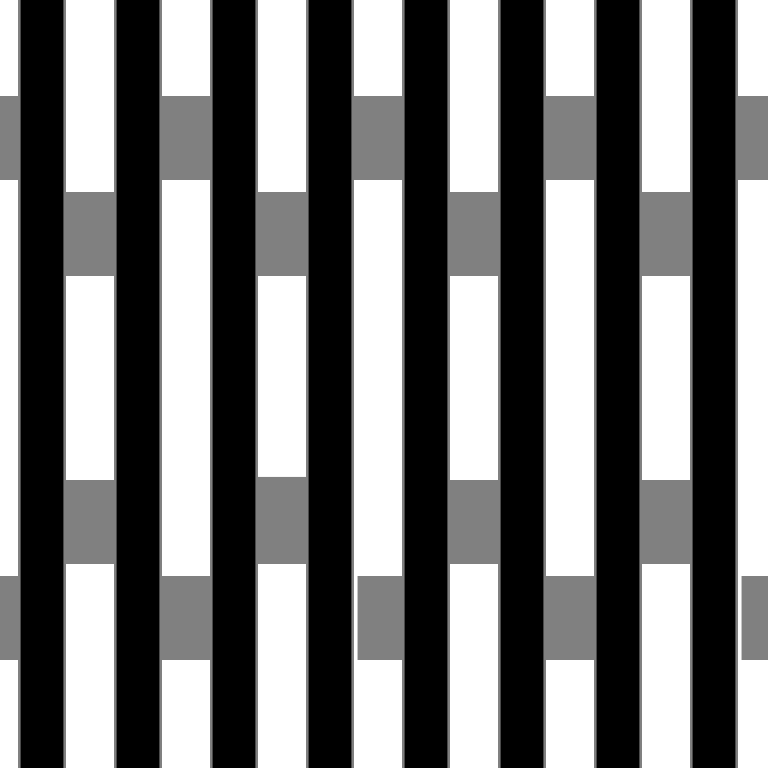
Give the GLSL for this pattern, as a Shadertoy shader.

```glsl
// Black vertical bars with grey blocks staggered in the white gaps between them.

const float COLUMNS = 8.0;        // bars across; one cell is 1/8 of the canvas
const vec2 ORIGIN = vec2(0.4375, 3.9375); // first bar centre, mirror line from the top
const float GAP_HALF = 0.277;     // half width between black bars, in cells
const float WHITE_HALF = 0.25;    // half width of white inside the grey edge lines
const float BLOCK_HALF = 0.4375;  // half height of a block
const float EVEN_ROW = 1.5;       // block distance from the mirror line, even gaps
const float ODD_ROW = 2.5;        // the same for odd gaps
const float SHAVE = 0.064;        // left trim of every second lower odd block
const float STRETCH = 0.032;      // extra height of one lower even block
const float STRETCHED_COLUMN = 2.0;
const vec3 BLACK = vec3(0.0);
const vec3 GREY = vec3(0.5);
const vec3 WHITE = vec3(1.0);

// Smoothed coverage of the interval from lo to hi
float band(float v, float lo, float hi, float pixel) {
    return clamp(min(v - lo, hi - v) / pixel + 0.5, 0.0, 1.0);
}

void mainImage(out vec4 fragColor, in vec2 fragCoord) {
    vec2 uv = fragCoord / iResolution.xy;
    vec2 pixel = COLUMNS / iResolution.xy;
    vec2 cell = vec2(uv.x, 1.0 - uv.y) * COLUMNS - ORIGIN;

    // Wrapped gap index and position relative to gap centre and mirror line
    float column = mod(floor(cell.x), COLUMNS);
    float x = fract(cell.x) - 0.5;
    float y = (fract(cell.y / COLUMNS + 0.5) - 0.5) * COLUMNS;

    // Small irregularities of the lower blocks
    float lower = step(0.0, y);
    float shave = SHAVE * lower * float(mod(column, 4.0) == 3.0);
    float stretch = STRETCH * lower * float(column == STRETCHED_COLUMN);

    // Mirrored, staggered blocks
    float row = mix(EVEN_ROW, ODD_ROW, mod(column, 2.0));
    float block = band(x, shave - GAP_HALF, GAP_HALF, pixel.x)
                * band(abs(y), row - BLOCK_HALF - stretch, row + BLOCK_HALF, pixel.y);

    // White gap over its grey edge lines, bounded by the bars
    float opening = band(x, -WHITE_HALF, WHITE_HALF, pixel.x) * (1.0 - block);
    float gap = band(x, -GAP_HALF, GAP_HALF, pixel.x);
    vec3 colour = mix(BLACK, mix(GREY, WHITE, opening), gap);
    fragColor = vec4(colour, 1.0);
}
```
